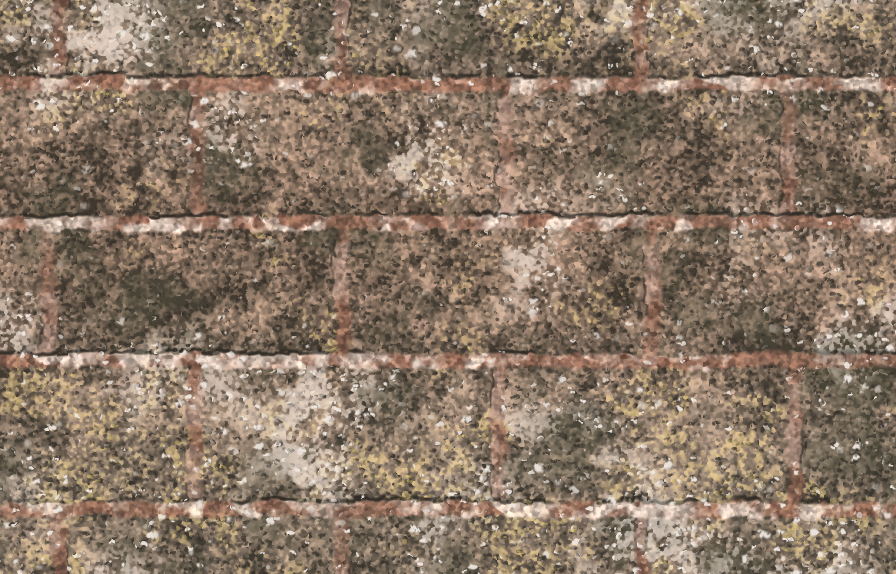
This texture is drawn by a WebGL 1 fragment shader. Its source:

```glsl
precision highp float;
uniform vec2 u_resolution;

const float TAU = 6.28319;
const float ASPECT = 1.561;
const vec2 BRICKS = vec2(3.0, 4.0);
const vec3 STONE_DARK = vec3(0.25, 0.23, 0.195);
const vec3 STONE_LIGHT = vec3(0.77, 0.665, 0.58);
const vec3 PIT = vec3(0.20, 0.18, 0.155);
const vec3 GRIT = vec3(0.72, 0.63, 0.55);
const vec3 MOSS = vec3(0.33, 0.33, 0.26);
const vec3 RUST = vec3(0.60, 0.43, 0.355);
const vec3 LIME = vec3(0.87, 0.81, 0.76);
const vec3 YELLOW_LICHEN = vec3(0.78, 0.69, 0.42);
const vec3 WHITE_LICHEN = vec3(0.94, 0.91, 0.88);

float hash(vec2 cell, float seed) {
  vec3 q = fract(cell.xyx * vec3(0.1031, 0.1030, 0.0973) + seed * 0.137);
  q += dot(q, q.yzx + 33.33);
  return fract((q.x + q.y) * q.z);
}

// Layered sines with whole frequencies, so they wrap at the canvas edges
float waves(vec2 uv, float freq, float seed) {
  float sum = 0.0;
  for (int i = 0; i < 7; i++) {
    float n = float(i);
    float angle = 2.4 * n + seed;
    vec2 k = floor(freq * (1.0 + 0.35 * n) * vec2(1.5 * cos(angle), sin(angle)) + 0.5);
    sum += sin(TAU * dot(k, uv) + seed * (n + 1.7)) / (1.0 + 0.2 * n);
  }
  return sum * 0.6;
}

// Smoothly blended cellular values around zero, wrapping
float grain(vec2 uv, vec2 cells, float seed) {
  vec2 p = uv * cells;
  vec2 base = floor(p);
  float sum = 0.0;
  float total = 0.001;
  for (int y = -1; y <= 1; y++) {
    for (int x = -1; x <= 1; x++) {
      vec2 cell = base + vec2(float(x), float(y));
      vec2 id = mod(cell, cells);
      vec2 d = cell + vec2(hash(id, seed), hash(id, seed + 1.0)) - p;
      float weight = max(0.0, 1.0 - dot(d, d));
      weight *= weight * weight;
      sum += weight * (hash(id, seed + 2.0) - 0.5);
      total += weight;
    }
  }
  return sum / total;
}

// Coverage of scattered discs of mixed size, wrapping
float spots(vec2 uv, vec2 cells, float radius, float density, float seed) {
  vec2 p = uv * cells;
  vec2 base = floor(p);
  float cover = 0.0;
  for (int y = -1; y <= 1; y++) {
    for (int x = -1; x <= 1; x++) {
      vec2 cell = base + vec2(float(x), float(y));
      vec2 id = mod(cell, cells);
      vec2 d = cell + vec2(hash(id, seed), hash(id, seed + 1.0)) - p;
      float size = radius * mix(0.4, 1.0, hash(id, seed + 2.0));
      float present = smoothstep(0.0, 0.08, density - hash(id, seed + 3.0));
      cover = max(cover, present * smoothstep(size + 0.16, size - 0.16, length(d)));
    }
  }
  return cover;
}

float band(float d, float halfWidth, float softness) {
  return smoothstep(halfWidth + softness, halfWidth - softness, abs(d));
}

void main() {
  vec2 uv = gl_FragCoord.xy / u_resolution;
  float fine = grain(uv, vec2(270.0, 173.0), 3.0);
  float coarse = grain(uv, vec2(120.0, 77.0), 11.0);
  float lumps = grain(uv, vec2(44.0, 28.0), 19.0);
  float clouds = grain(uv, vec2(13.0, 9.0), 27.0);
  vec2 warped = uv + vec2(0.05, 0.06) * vec2(lumps, clouds);
  vec2 ragged = uv + 0.007 * vec2(fine, coarse);
  float blotch = waves(warped, 2.0, 1.3);
  float patches = waves(warped, 3.0, 4.1) + 2.0 * clouds;
  float streaks = waves(warped, 5.0, 7.7);

  // Courses of uneven height with ragged beds
  float v = uv.y - 0.009 * sin(TAU * (uv.y - 0.109)) - 0.112;
  v += 0.0015 * waves(uv, 2.0, 5.2) + 0.007 * coarse + 0.007 * lumps;
  v *= BRICKS.y;
  float row = mod(floor(v), BRICKS.y);
  float bed = (fract(v + 0.5) - 0.5) / BRICKS.y;

  // Upright joints, shifted half a brick on alternate courses
  float u = uv.x * BRICKS.x - (mod(row, 2.0) < 0.5 ? 0.667 : 0.167);
  float jointId = floor(u + 0.5);
  vec2 joint = vec2(mod(jointId, BRICKS.x), row);
  float jitter = 0.06 * (hash(joint, 23.0) - 0.5);
  float upright = (u - jointId - jitter) / BRICKS.x * ASPECT + 0.009 * (coarse + lumps);
  vec2 brickId = vec2(mod(jointId - step(upright, 0.0), BRICKS.x), row);

  // Weathered stone: even mid tone with sparse pits and grit
  float growth = 0.5 + 0.5 * cos(TAU * (uv.y - 0.11));
  float tone = 0.47 + 0.75 * fine + 0.45 * coarse + 0.4 * lumps + 0.4 * clouds;
  tone += 0.07 * blotch + 0.16 * (hash(brickId, 31.0) - 0.5) + 0.09 * growth;
  tone -= 0.12 * smoothstep(0.05, 0.012, abs(bed - 0.014));
  vec3 color = mix(STONE_DARK, STONE_LIGHT, clamp(tone, 0.0, 1.1));
  color *= mix(vec3(1.02, 0.97, 0.95), vec3(1.0), growth);
  color = mix(color, MOSS, 0.4 * smoothstep(0.0, 1.8, -patches));
  float grit = spots(ragged, vec2(150.0, 96.0), 0.32, 0.22 + 0.08 * blotch, 37.0);
  color = mix(color, GRIT, 0.6 * grit);
  float pits = spots(ragged, vec2(135.0, 87.0), 0.36, 0.33 - 0.08 * blotch, 41.0);
  color = mix(color, PIT, 0.75 * pits);

  // Mortar in broken rust and lime patches, worn back to stone in places
  float lime = smoothstep(-0.9, 1.2, streaks + 2.5 * lumps + 1.5 * coarse);
  float mortarShade = 0.97 + 0.45 * fine + 0.3 * coarse;
  float worn = smoothstep(-1.6, 0.2, patches + streaks);
  float uprightCover = band(upright, 0.0125, 0.004) * mix(0.6, 0.92, worn);
  color = mix(color, mix(RUST, LIME, 0.4 * lime) * mortarShade * 0.95, uprightCover);
  float side = hash(joint, 47.0) < 0.5 ? -1.0 : 1.0;
  float crack = band(upright - side * 0.0135, 0.002, 0.002) * smoothstep(-0.3, 0.8, streaks);
  color = mix(color, PIT, 0.65 * crack);
  float bedCover = band(bed, 0.0125, 0.004) * mix(0.75, 0.97, worn);
  color = mix(color, mix(RUST, LIME, 0.85 * lime) * mortarShade * 1.03, bedCover);
  float shadow = band(bed - 0.0155, 0.0032, 0.0025) * smoothstep(-1.2, 0.4, blotch + streaks);
  color = mix(color, PIT * 0.85, 0.85 * shadow);

  // Lichen crusts and specks, densest near the lower and top courses
  float exposed = 1.0 - 0.85 * max(bedCover, uprightCover);
  float yellow = smoothstep(0.0, 2.0, patches + 1.5 * growth - 0.7);
  float crust = yellow * smoothstep(0.0, 0.25, 0.5 * (coarse + fine) + 0.04 * yellow);
  float flecks = spots(ragged, vec2(150.0, 96.0), 0.38, 0.22 * yellow, 53.0);
  vec3 lichen = YELLOW_LICHEN * (1.0 + 0.5 * fine);
  color = mix(color, lichen, exposed * max(0.45 * crust, 0.75 * flecks));
  float pale = smoothstep(0.4, 2.0, blotch + 0.6 * growth) * smoothstep(-0.25, 0.25, fine + lumps);
  color = mix(color, WHITE_LICHEN, 0.5 * exposed * pale);
  float speckDensity = 0.04 + 0.07 * growth + 0.09 * smoothstep(0.0, 1.5, blotch);
  float specks = spots(ragged, vec2(80.0, 51.0), 0.36, speckDensity, 61.0);
  specks = max(specks, spots(ragged, vec2(150.0, 96.0), 0.42, speckDensity, 71.0));
  color = mix(color, WHITE_LICHEN, 0.95 * specks);

  gl_FragColor = vec4(color, 1.0);
}
```
